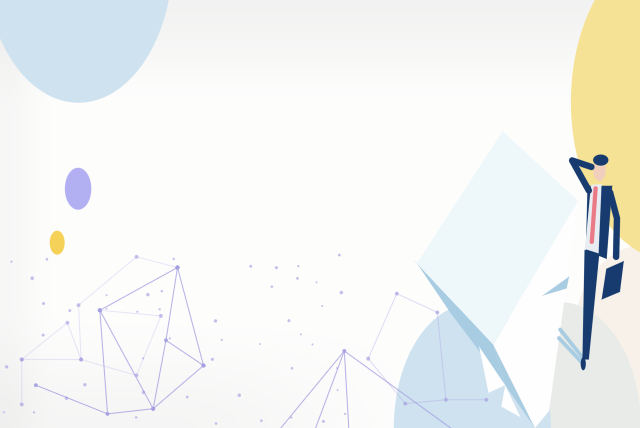
A Shadertoy shader for this background:

```glsl
const vec3 SKY = vec3(0.81, 0.885, 0.94);
const vec3 SHADE = vec3(0.66, 0.80, 0.885);
const vec3 SUN = vec3(0.965, 0.887, 0.58);
const vec3 NAVY = vec3(0.09, 0.23, 0.43);
const vec3 LILAC = vec3(0.64, 0.62, 0.88);
const vec3 SKIN = vec3(0.94, 0.81, 0.74);
const vec3 PAPER = vec3(0.995);

float hash(vec2 p) {
    return fract(sin(dot(p, vec2(127.1, 311.7))) * 43758.5453);
}

float ellipse(vec2 p, vec2 center, vec2 radius) {
    vec2 q = p - center;
    float k = length(q / radius);
    return k * (k - 1.0) / max(length(q / (radius * radius)), 1e-4);
}

float segment(vec2 p, vec2 a, vec2 b) {
    vec2 d = b - a;
    float t = clamp(dot(p - a, d) / max(dot(d, d), 1e-4), 0.0, 1.0);
    return length(p - a - d * t);
}

// Positive on the left of the directed edge
float edge(vec2 p, vec2 a, vec2 b) {
    vec2 d = b - a;
    return dot(p - a, normalize(vec2(-d.y, d.x)));
}

// Convex shapes, corners listed clockwise
float triangle(vec2 p, vec2 a, vec2 b, vec2 c) {
    return max(edge(p, a, b), max(edge(p, b, c), edge(p, c, a)));
}

float quad(vec2 p, vec2 a, vec2 b, vec2 c, vec2 d) {
    return max(max(edge(p, a, b), edge(p, b, c)), max(edge(p, c, d), edge(p, d, a)));
}

void paint(inout vec3 col, vec3 ink, float dist, float alpha) {
    float soft = 70.0 / iResolution.y;
    col = mix(col, ink, alpha * (1.0 - smoothstep(-soft, soft, dist)));
}

// Chain of links with a node at each joint
void network(inout vec3 col, vec2 p, vec2 joints[7], float alpha) {
    float link = 1e3, node = 1e3;
    for (int i = 0; i < 7; i++) {
        node = min(node, length(p - joints[i]));
        if (i > 0) link = min(link, segment(p, joints[i - 1], joints[i]));
    }
    paint(col, LILAC, link - 0.12, alpha);
    paint(col, LILAC, node - 0.45, 0.5 + 0.5 * alpha);
}

void scatter(inout vec3 col, vec2 p, float cellSize) {
    vec2 id = floor(p / cellSize);
    vec2 spot = (id + 0.15 + 0.7 * vec2(hash(id), hash(id + 17.3))) * cellSize;
    float present = step(0.5, hash(id + 5.7)) * step(spot.y, 44.0) * step(spot.x, 82.0);
    paint(col, LILAC, length(p - spot) - mix(0.2, 0.42, hash(id + 9.1)), 0.65 * present);
}

void block(inout vec3 col, vec2 p) {
    vec2 top = vec2(117.8, 69.3), right = vec2(135.5, 53.1);
    vec2 front = vec2(115.6, 19.5), left = vec2(97.7, 38.5);
    vec2 tip = vec2(125.4, 0.0), fold = vec2(118.4, 10.0);
    paint(col, SHADE, quad(p, left, front, fold, vec2(105.5, 27.0)), 1.0);
    paint(col, SHADE, triangle(p, front, tip, fold), 1.0);
    paint(col, PAPER, triangle(p, vec2(112.3, 19.0), fold, vec2(114.5, 8.2)), 1.0);
    paint(col, PAPER, triangle(p, fold, vec2(122.0, 2.5), vec2(117.5, 5.0)), 1.0);
    paint(col, PAPER, quad(p, right, vec2(128.7, 4.0), tip, front), 1.0);
    paint(col, vec3(0.935, 0.967, 0.982), quad(p, top, right, front, left), 1.0);
    paint(col, SHADE, triangle(p, vec2(133.4, 35.4), vec2(132.8, 32.6), vec2(127.1, 30.9)), 1.0);
}

void figure(inout vec3 col, vec2 p) {
    // Cast shadow, legs and shoe
    float shadow = min(segment(p, vec2(131.3, 23.0), vec2(136.5, 16.5)),
                       segment(p, vec2(131.0, 21.0), vec2(136.5, 15.2)));
    paint(col, SHADE, shadow - 0.45, 1.0);
    paint(col, NAVY, quad(p, vec2(137.0, 41.6), vec2(140.5, 41.0), vec2(138.0, 16.0), vec2(136.5, 16.0)), 1.0);
    paint(col, NAVY, ellipse(p, vec2(136.7, 15.0), vec2(0.6, 1.5)), 1.0);
    // Jacket, shirt and tie
    paint(col, NAVY, quad(p, vec2(137.7, 56.6), vec2(143.5, 56.6), vec2(142.2, 39.5), vec2(137.3, 41.4)), 1.0);
    paint(col, vec3(0.91, 0.93, 0.95), quad(p, vec2(138.5, 56.8), vec2(141.0, 57.0), vec2(140.3, 40.8), vec2(137.1, 41.8)), 1.0);
    paint(col, vec3(0.92, 0.48, 0.53), segment(p, vec2(139.6, 56.0), vec2(138.7, 43.5)) - 0.5, 1.0);
    // Head and arms
    paint(col, SKIN, ellipse(p, vec2(140.5, 60.4), vec2(1.5, 2.7)), 1.0);
    paint(col, NAVY, ellipse(p, vec2(140.8, 62.6), vec2(1.8, 1.3)), 1.0);
    vec2 elbow = vec2(134.1, 62.5), bend = vec2(144.6, 49.0);
    float arms = min(segment(p, vec2(138.0, 55.5), elbow), segment(p, elbow, vec2(138.6, 61.0)));
    arms = min(arms, min(segment(p, vec2(143.0, 55.0), bend), segment(p, bend, vec2(144.4, 40.0))));
    paint(col, NAVY, arms - 0.75, 1.0);
    // Briefcase
    paint(col, NAVY, quad(p, vec2(142.1, 37.2), vec2(146.2, 39.0), vec2(145.3, 31.8), vec2(141.0, 30.0)), 1.0);
}

void mainImage(out vec4 fragColor, in vec2 fragCoord) {
    vec2 p = fragCoord / iResolution.xy * vec2(150.0, 100.0);

    // Soft wall shading
    float dim = 0.042 * smoothstep(74.0, 100.0, p.y) + 0.025 * smoothstep(14.0, 0.0, p.x);
    dim += 0.03 * smoothstep(28.0, 0.0, p.y) * smoothstep(105.0, 40.0, p.x);
    vec3 col = vec3(0.992, 0.992, 0.99) - dim;

    // Large and small ovals
    paint(col, vec3(0.97, 0.945, 0.915), ellipse(p, vec2(152.0, 22.0), vec2(17.5, 21.0)), 1.0);
    paint(col, vec3(0.91, 0.92, 0.905), ellipse(p, vec2(131.2, 0.4), vec2(19.0, 29.0)), 1.0);
    paint(col, SKY, ellipse(p, vec2(110.7, 0.0), vec2(18.4, 29.0)), 1.0);
    paint(col, SKY, ellipse(p, vec2(18.4, 109.8), vec2(22.1, 33.8)), 1.0);
    paint(col, SUN, ellipse(p, vec2(158.2, 76.2), vec2(24.4, 37.3)), 1.0);
    paint(col, vec3(0.70, 0.69, 0.95), ellipse(p, vec2(18.3, 55.9), vec2(3.1, 4.9)), 1.0);
    paint(col, vec3(0.96, 0.82, 0.34), ellipse(p, vec2(13.4, 43.3), vec2(1.75, 2.8)), 1.0);

    // Linked nodes
    vec2 a = vec2(8.4, 10.0), b = vec2(25.2, 3.3), c = vec2(35.9, 4.5), d = vec2(47.7, 14.6);
    vec2 e = vec2(38.9, 20.5), f = vec2(41.6, 37.5), g = vec2(23.4, 27.5);
    vec2 h = vec2(5.1, 16.0), k = vec2(19.0, 16.0), m = vec2(104.5, 6.6);
    scatter(col, p, 6.0);
    network(col, p, vec2[7](vec2(5.1, 5.5), h, k, vec2(18.4, 28.7), vec2(32.0, 40.0), f, f), 0.25);
    network(col, p, vec2[7](g, vec2(37.7, 26.2), vec2(32.0, 12.3), k, vec2(15.8, 24.6), h, h), 0.25);
    network(col, p, vec2[7](vec2(114.0, 6.6), m, vec2(102.5, 27.0), vec2(93.0, 31.4), vec2(86.3, 16.2), vec2(95.0, 5.7), m), 0.35);
    network(col, p, vec2[7](a, b, c, d, f, g, b), 0.8);
    network(col, p, vec2[7](g, c, e, d, e, f, f), 0.8);
    vec2 apex = vec2(80.7, 18.0);
    network(col, p, vec2[7](vec2(65.0, -1.0), apex, vec2(73.6, -1.0), apex, vec2(81.8, -1.0), apex, vec2(107.0, -1.0)), 0.8);

    block(col, p);
    figure(col, p);
    fragColor = vec4(col, 1.0);
}
```
